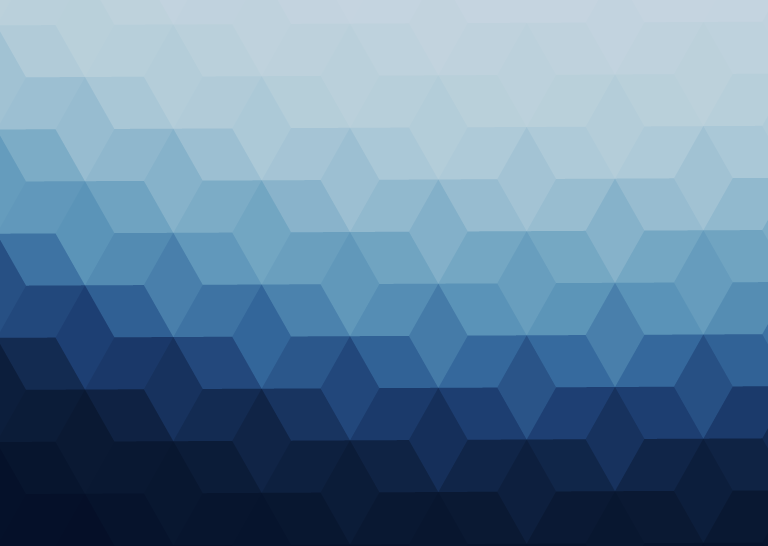
Give the GLSL for this background, as a WebGL 2 fragment shader.

```glsl
#version 300 es
precision highp float;

uniform vec2 u_resolution;
out vec4 fragColor;

// Ramp from pale sky (0) to deep navy (12)
vec3 ramp(float t) {
  vec3 tones[13] = vec3[13](
    vec3(197, 212, 224), vec3(191, 210, 221), vec3(185, 208, 218),
    vec3(174, 202, 216), vec3(151, 188, 208), vec3(116, 167, 195),
    vec3(91, 148, 184), vec3(53, 105, 157), vec3(29, 62, 114),
    vec3(16, 37, 72), vec3(10, 25, 51), vec3(6, 20, 45), vec3(5, 15, 40));
  t = clamp(t, 0.0, 11.999);
  int i = int(t);
  return mix(tones[i], tones[i + 1], fract(t)) / 255.0;
}

// Centre of the rhombus holding q; lattice points lie where x + y is even
vec2 rhombusCentre(vec2 q) {
  vec2 cell = floor(q);
  vec2 f = q - cell;
  bool mirrored = mod(cell.x + cell.y, 2.0) > 0.5;
  if (mirrored) f.x = 1.0 - f.x;

  // Slanted sides split each cell into a leaning rhombus and two upright halves
  float side = 3.0 * f.x - f.y;
  vec2 centre = side < 0.0 ? vec2(0.0, 1.0)
              : side > 2.0 ? vec2(1.0, 0.0)
              : vec2(0.5);
  if (mirrored) centre.x = 1.0 - centre.x;
  return cell + centre;
}

vec3 background(vec2 p) {
  vec2 origin = vec2(0.641, 0.5751);
  vec2 spacing = vec2(0.1618, 0.0954);

  // Slightly tilted rows
  vec2 q = p - origin;
  q.y -= 0.0048 * q.x;
  vec2 centre = rhombusCentre(q / spacing) * spacing + origin;

  // Vertical fade, darkening earlier toward the left in a broad arch
  float arch = 1.0 - centre.x / 1.044;
  return ramp(10.5 * (1.0 - centre.y) + 2.1 * arch * arch);
}

void main() {
  // Smooth the edges with a 4 x 4 grid of samples
  vec3 color = vec3(0.0);
  for (int i = 0; i < 16; i++) {
    vec2 offset = (vec2(i % 4, i / 4) + 0.5) / 4.0 - 0.5;
    color += background((gl_FragCoord.xy + offset) / u_resolution.y);
  }
  fragColor = vec4(color / 16.0, 1.0);
}
```
